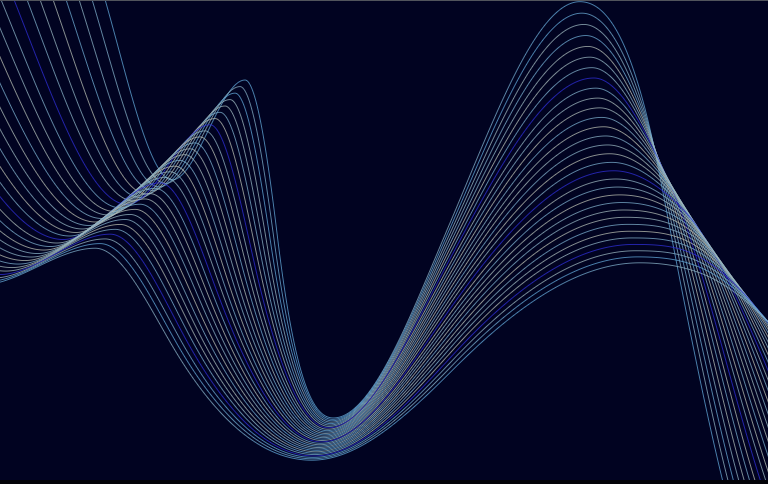
Write a Shadertoy shader that draws this background.

```glsl
// Fine ribbon of wavy strands twisting across a midnight-blue field.

const int STRANDS = 31;
const int KEYS = 9;
const float HALF_WIDTH = 0.0006;

const vec3 MIDNIGHT = vec3(0.005, 0.012, 0.13);
const vec3 CREAM = vec3(0.75, 0.75, 0.68);
const vec3 SKY = vec3(0.38, 0.66, 0.85);
const vec3 ROYAL = vec3(0.18, 0.18, 0.85);
const vec3 FRAME_GREY = vec3(0.32, 0.33, 0.36);
const vec3 FRAME_DARK = vec3(0.01, 0.01, 0.03);

// Rim keys: x, y (canvas widths), tangent angle, bow of the middle strands
const vec4 UPPER_RIM[KEYS] = vec4[KEYS](
    vec4(0.137, 0.630, -1.292, 0.0),
    vec4(0.224, 0.396, 0.0, 0.0),
    vec4(0.319, 0.526, 0.0, -0.010),
    vec4(0.361, 0.324, -1.450, 0.0),
    vec4(0.434, 0.086, 0.0, 0.0),
    vec4(0.586, 0.340, 1.168, 0.0),
    vec4(0.755, 0.628, 0.0, -0.028),
    vec4(0.859, 0.402, -1.381, 0.029),
    vec4(0.944, -0.008, -1.326, 0.0));

const vec3 LOWER_RIM[KEYS] = vec3[KEYS](
    vec3(-0.371, 0.630, -0.876),
    vec3(-0.026, 0.259, 0.0),
    vec3(0.124, 0.307, 0.0),
    vec3(0.234, 0.164, -1.012),
    vec3(0.406, 0.031, 0.0),
    vec3(0.592, 0.151, 0.785),
    vec3(0.833, 0.288, 0.0),
    vec3(0.911, 0.275, -0.350),
    vec3(1.159, -0.008, -1.010));

// Position and slope of one key, t running from upper to lower rim
vec3 strandKey(int k, float t) {
    vec3 key = mix(UPPER_RIM[k].xyz, LOWER_RIM[k], t);
    key.y += 4.0 * t * (1.0 - t) * UPPER_RIM[k].w;
    return vec3(key.xy, tan(key.z));
}

// Height and slope at x of the cubic joining two keys
vec2 hermite(vec3 a, vec3 b, float x) {
    float span = b.x - a.x;
    float u = (x - a.x) / span;
    float rise = b.y - a.y;
    float c = 3.0 * rise - span * (2.0 * a.z + b.z);
    float d = span * (a.z + b.z) - 2.0 * rise;
    float height = a.y + u * (span * a.z + u * (c + u * d));
    float slope = a.z + u * (2.0 * c + 3.0 * d * u) / span;
    return vec2(height, slope);
}

// Approximate distance from p to strand t
float strandDistance(vec2 p, float t) {
    vec3 a = strandKey(0, t);
    if (p.x < a.x) return 1.0;
    for (int k = 1; k < KEYS; k++) {
        vec3 b = strandKey(k, t);
        if (p.x <= b.x) {
            vec2 curve = hermite(a, b, p.x);
            return abs(p.y - curve.x) / sqrt(1.0 + curve.y * curve.y);
        }
        a = b;
    }
    return 1.0;
}

// Cream and sky alternate, with a royal-blue strand in every ten
vec3 strandColour(int i, float t, float x) {
    if (i % 10 == 7) return ROYAL;
    float rim = smoothstep(0.35, 0.5, abs(t - 0.5));
    float trough = exp(-pow((x - 0.42) / 0.07, 2.0));
    float shimmer = 0.4 + 0.35 * sin(float(i) * 2.4 + x * 9.0);
    return mix(CREAM, SKY, clamp(shimmer + 0.5 * rim + 0.4 * trough, 0.0, 1.0));
}

void mainImage(out vec4 fragColor, in vec2 fragCoord) {
    float pixel = 1.0 / iResolution.x;
    vec2 p = fragCoord * pixel;
    float top = iResolution.y * pixel;
    vec3 colour = MIDNIGHT;

    // Strands
    for (int i = 0; i < STRANDS; i++) {
        float t = float(i) / float(STRANDS - 1);
        float d = strandDistance(p, t);
        float cover = clamp(0.5 + (HALF_WIDTH - d) / pixel, 0.0, 1.0);
        colour = mix(colour, strandColour(i, t, p.x), 0.78 * cover);
    }

    // Dark lower border and thin upper hairline
    float border = clamp(0.5 + (0.0052 - p.y) / pixel, 0.0, 1.0);
    float hairline = clamp(0.5 + (p.y - top + 0.0013) / pixel, 0.0, 1.0);
    colour = mix(colour, FRAME_DARK, border);
    colour = mix(colour, FRAME_GREY, hairline);
    fragColor = vec4(colour, 1.0);
}
```
